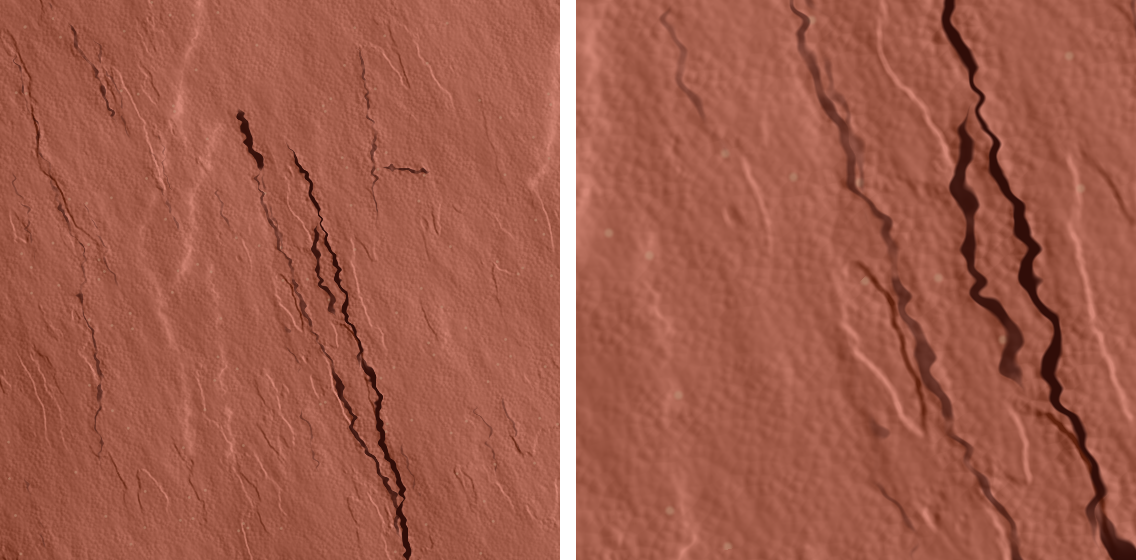
Left, the full canvas; right, a detail of the centre.
Give the GLSL for this texture, as a WebGL 1 fragment shader.

```glsl
precision highp float;
// Red sandstone slab: broken terraces and cellular grit are lit as a relief,
// with pale veins, ragged dark cracks and mineral flecks laid over it.
uniform vec2 u_resolution;
const vec3 SHADOW_RED = vec3(0.50, 0.24, 0.165);
const vec3 PALE_RED = vec3(0.745, 0.455, 0.385);
const vec3 CRACK_DARK = vec3(0.19, 0.05, 0.03);
const vec3 FLECK = vec3(0.76, 0.60, 0.49);
const float BASE_TONE = 0.53;
const float LEAN = 0.36;  // sideways drift of the bedding per height
const vec2 LIGHT_STEP = vec2(0.0028, 0.0014);
const float GRIT_HEIGHT = 0.30;
const float RUBBLE_HEIGHT = 1.4;
const float TERRACE_HEIGHT = 0.75;
const float VEIN_GAIN = 0.42;
const float EDGE = 0.0013;  // softness of crack edges

float hash(vec2 p) {
  vec3 q = fract(p.xyx * 0.1031);
  q += dot(q, q.yzx + 33.33);
  return fract((q.x + q.y) * q.z);
}
float noise(vec2 p) {
  vec2 i = floor(p), f = fract(p);
  f = f * f * (3.0 - 2.0 * f);
  return mix(mix(hash(i), hash(i + vec2(1, 0)), f.x),
             mix(hash(i + vec2(0, 1)), hash(i + 1.0), f.x), f.y);
}
float fbm(vec2 p) {
  float sum = 0.0;
  for (int i = 1; i <= 4; i++) {
    sum += 1.06 * exp2(-float(i)) * noise(p);
    p = p * 2.03 + 17.3;
  }
  return sum;
}
// Cellular noise: x is distance to the nearest seed, y is its id
vec2 cells(vec2 p) {
  vec2 best = vec2(2.0, 0.0);
  for (int k = 0; k < 9; k++) {
    vec2 c = floor(p) + vec2(mod(float(k), 3.0), floor((float(k) + 0.5) / 3.0)) - 1.0;
    float d = distance(p, c + vec2(hash(c + 3.1), hash(c + 71.7)));
    if (d < best.x) best = vec2(d, hash(c + 29.5));
  }
  return best;
}
// Relief: ragged terraces along the bedding, rubble and patchy grit
float height(vec2 p) {
  vec2 q = vec2(p.x + LEAN * p.y, p.y);
  float level = 5.0 * fbm(q * vec2(9.0, 2.6) + 4.0) + 0.7 * fbm(q * vec2(48.0, 30.0));
  float saw = smoothstep(0.0, 0.16, fract(level)) - fract(level);
  float patches = smoothstep(0.42, 0.68, noise(q * vec2(13.0, 7.0) + 40.0));
  return TERRACE_HEIGHT * saw * patches + RUBBLE_HEIGHT * fbm(q * vec2(36.0, 22.0))
       - GRIT_HEIGHT * (0.4 + 1.2 * noise(p * 45.0)) * cells(p * 140.0).x;
}
// Wandering line from a down to b: x is signed distance, y fades at the ends
vec2 seam(vec2 p, vec2 a, vec2 b, float bow, float seed) {
  float t = (a.y - p.y) / (a.y - b.y);
  float wander = 0.022 * noise(vec2(p.y * 9.0, seed))
               + 0.014 * noise(vec2(p.y * 34.0, seed + 5.0))
               + 0.010 * noise(p * vec2(75.0, 110.0) + seed) - 0.023;
  float x = mix(a.x, b.x, t) + bow * 4.0 * t * (1.0 - t) + wander;
  float fade = smoothstep(0.0, 0.12, t) * (1.0 - smoothstep(0.88, 1.0, t));
  return vec2((p.x - x) * (a.y - b.y) / distance(a, b), fade);
}
// Gathered crack marks: x dark cover, y tone of the lips, z crumbled zone
vec3 marks = vec3(0.0);
void crack(vec2 p, vec2 a, vec2 b, float bow, float width, float depth, float seed) {
  vec2 s = seam(p, a, b, bow, seed);
  float chip = noise(p * vec2(50.0, 75.0) + seed);
  float w = width * s.y * (0.1 + 0.9 * noise(vec2(p.y * 20.0, seed + 2.0)) + 0.8 * chip);
  float whole = mix(smoothstep(0.25, 0.6, chip), 1.0, depth * depth);
  float lip = s.x / 0.006, zone = s.x / 0.017, d = abs(s.x);
  marks.x = max(marks.x, s.y * depth * whole * (1.0 - smoothstep(w - EDGE, w + EDGE, d)));
  marks.y += 0.7 * depth * s.y * chip * lip * exp(-lip * lip);
  marks.z = max(marks.z, depth * s.y * exp(-zone * zone));
}
float vein(vec2 p, vec2 a, vec2 b, float bow, float width, float seed) {
  vec2 s = seam(p, a, b, bow, seed);
  float r = s.x * s.x / (width * width);
  return s.y * (0.75 * exp(-r) + 0.5 * exp(-14.0 * r)) * (0.3 + noise(p * 42.0 + seed));
}
void main() {
  vec2 p = gl_FragCoord.xy / u_resolution;
  // Large pale veins
  float pale = vein(p, vec2(0.385, 1.06), vec2(0.245, 0.52), 0.0, 0.010, 11.0);
  pale += vein(p, vec2(0.24, 0.57), vec2(0.34, 0.16), 0.025, 0.012, 11.0);
  pale += vein(p, vec2(0.40, 0.80), vec2(0.32, 0.46), -0.01, 0.012, 23.0);
  pale += vein(p, vec2(0.36, 0.56), vec2(0.415, 0.15), 0.015, 0.008, 31.0);
  pale += vein(p, vec2(1.0, 0.96), vec2(0.95, 0.64), 0.01, 0.015, 43.0);
  // Large cracks: forked central pair, long left scarp, upper breaks
  crack(p, vec2(0.51, 0.76), vec2(0.645, 0.33), 0.022, 0.0031, 1.0, 50.0);
  crack(p, vec2(0.635, 0.39), vec2(0.73, -0.12), 0.028, 0.0052, 1.0, 50.0);
  crack(p, vec2(0.575, 0.61), vec2(0.615, 0.43), -0.02, 0.0028, 0.9, 50.0);
  crack(p, vec2(0.41, 0.81), vec2(0.47, 0.69), 0.0, 0.0058, 0.95, 71.0);
  crack(p, vec2(0.46, 0.72), vec2(0.61, 0.32), -0.015, 0.0026, 0.55, 71.0);
  crack(p, vec2(0.59, 0.36), vec2(0.72, 0.03), 0.0, 0.0042, 0.85, 71.0);
  crack(p, vec2(-0.01, 0.96), vec2(0.19, 0.14), 0.045, 0.0022, 0.55, 83.0);
  crack(p, vec2(0.11, 0.97), vec2(0.20, 0.77), 0.0, 0.0032, 0.6, 94.0);
  crack(p, vec2(0.635, 0.93), vec2(0.675, 0.58), 0.015, 0.0026, 0.5, 103.0);
  crack(p.yx, vec2(0.69, 0.77), vec2(0.695, 0.68), 0.0, 0.0024, 0.75, 112.0);
  // Scattered hairline cracks and faint veins along the bedding
  for (int i = 0; i < 14; i++) {
    float k = float(i), seed = 130.0 + 7.0 * k;
    vec2 a = vec2(hash(vec2(k, 5.0)), 0.12 + hash(vec2(k, 9.0)));
    vec2 b = a + vec2(LEAN, -1.0) * (0.09 + 0.14 * hash(vec2(k, 13.0)));
    crack(p, a, b, 0.0, 0.0014, 0.32, seed);
    pale += 0.5 * vein(p + vec2(0.3 * sin(seed), 0.0), a, b, 0.0, 0.010, seed);
  }
  // Tone: broad drift, veins, and relief that roughens near cracks
  float tone = BASE_TONE + 0.22 * (p.x - 0.5) + 0.10 * (p.y - 0.5) + VEIN_GAIN * pale + marks.y;
  tone += 0.55 * (fbm(vec2(p.x + LEAN * p.y, p.y) * vec2(6.0, 3.0)) - 0.5);
  tone += (height(p) - height(p + LIGHT_STEP)) * (1.0 + 1.2 * marks.z) - 0.12 * marks.z;
  vec3 color = mix(SHADOW_RED, PALE_RED, clamp(tone, -0.5, 1.35));
  vec2 grain = cells(p * 62.0 + 8.0);
  float fleck = step(0.965, grain.y) * (1.0 - smoothstep(0.06, 0.24, grain.x));
  color = mix(color, FLECK, 0.5 * fleck);
  gl_FragColor = vec4(mix(color, CRACK_DARK, marks.x), 1.0);
}
```
